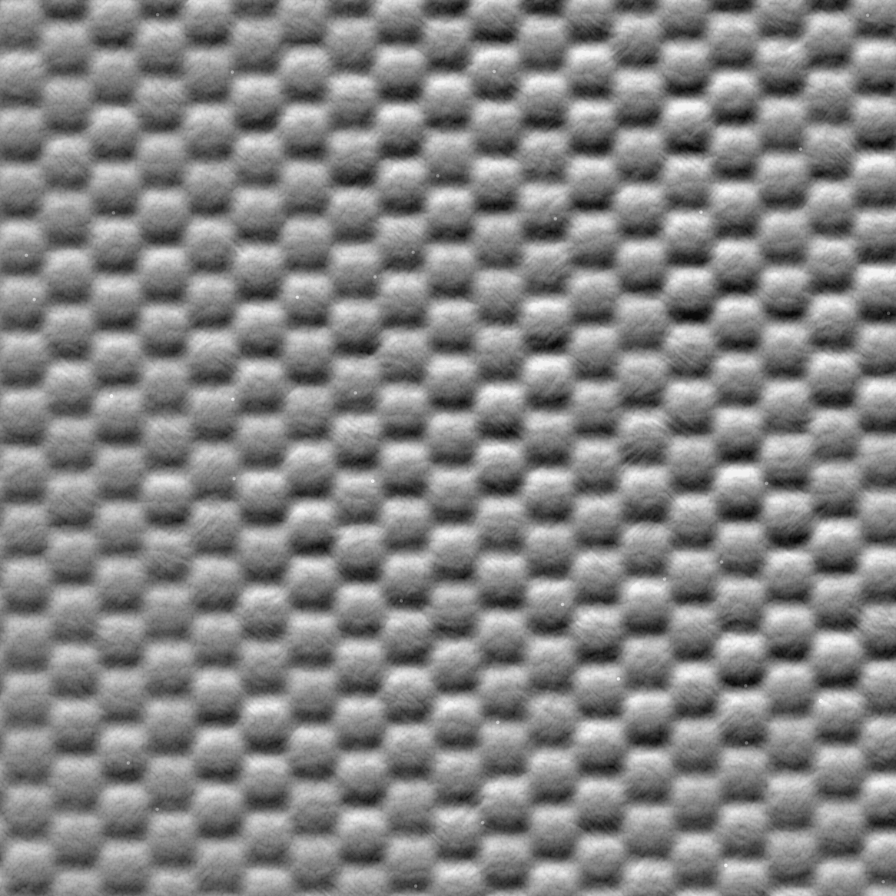
Reproduce this texture procedurally as a Shadertoy shader.

```glsl
#define ROWS 15.87          // domes down one column
#define COLUMN_STEP 0.845   // column spacing over row spacing
#define TILT 0.0137         // lattice rotation in radians
#define ORIGIN vec2(0.0195, 0.974)
#define DOME_RADIUS 0.465
#define JITTER 0.05
#define RELIEF 0.158        // shading contrast
#define WRINKLE 0.011
#define LUMP 0.045
#define GRAIN 0.09
#define BASE_GREY 0.51
#define LIGHT_DIR vec2(-0.12, 0.99)

vec2 hash2(vec2 p) {
    vec3 q = fract(vec3(p.xyx) * vec3(0.1031, 0.1030, 0.0973));
    q += dot(q, q.yzx + 33.33);
    return fract((q.xx + q.yz) * q.zy);
}

// Squared distance to the nearest scattered point
float cellular(vec2 p) {
    vec2 cell = floor(p);
    float nearest = 2.0;
    for (int j = -1; j <= 1; j++)
    for (int i = -1; i <= 1; i++) {
        vec2 id = cell + vec2(i, j);
        vec2 d = id + hash2(id + 200.0) - p;
        nearest = min(nearest, dot(d, d));
    }
    return nearest;
}

// Warped sines for the irregular creases
float wrinkles(vec2 p) {
    p += 0.16 * sin(p.yx * vec2(5.3, 4.1) + vec2(1.0, 2.7));
    float sum = 0.0, amp = 1.0;
    for (int i = 0; i < 4; i++) {
        sum += amp * sin(p.x * 9.0 + 1.7 * sin(p.y * 6.0)) * sin(p.y * 13.0 + 1.3 * sin(p.x * 5.0));
        p = mat2(0.8, 0.6, -0.6, 0.8) * p * 1.45 + 3.1;
        amp *= 0.65;
    }
    return sum;
}

// Staggered columns of rounded domes
float domes(vec2 p) {
    float height = 0.0;
    float column = floor(p.x / COLUMN_STEP + 0.5);
    for (int i = -1; i <= 1; i++) {
        float c = column + float(i);
        float stagger = 0.5 * mod(c, 2.0);
        float row = floor(p.y + stagger + 0.5);
        for (int j = -1; j <= 1; j++) {
            vec2 id = vec2(c, row + float(j));
            vec2 center = vec2(c * COLUMN_STEP, id.y - stagger);
            vec2 shift = hash2(id + 80.0) - 0.5;
            vec2 vary = hash2(id + 137.0) - 0.5;
            vec2 d = (p - center - JITTER * shift) / (DOME_RADIUS * (1.0 + 0.06 * vary.x));
            float q = dot(d, d);
            height += (1.0 + 0.28 * vary.y) * exp(-0.3 * q - 0.8 * q * q);
        }
    }
    return height;
}

float surface(vec2 p) {
    float wear = 0.75 + 0.5 * sin(p.x * 2.3 + 2.0 * sin(p.y * 1.1)) * sin(p.y * 1.9);
    return domes(p) + wear * WRINKLE * wrinkles(p) - LUMP * cellular(p * 4.7);
}

// Sparse pale dust
float specks(vec2 uv) {
    vec2 g = uv * 44.0;
    vec2 id = floor(g);
    vec2 r = hash2(id + 311.0);
    float d = length(fract(g) - 0.25 - 0.5 * r.yx);
    return step(0.983, hash2(id + 519.0).x) * (1.0 - smoothstep(0.04, 0.12, d));
}

void mainImage(out vec4 fragColor, in vec2 fragCoord) {
    vec2 uv = fragCoord / iResolution.xy;
    vec2 d = uv - ORIGIN;
    float cs = cos(TILT), sn = sin(TILT);
    vec2 p = vec2(cs * d.x + sn * d.y, cs * d.y - sn * d.x) * ROWS;

    // Slope toward the light
    vec2 e = 0.025 * LIGHT_DIR;
    float slope = (surface(p - e) - surface(p + e)) / 0.05;

    // Softer relief toward the left and bottom edges
    float contrast = RELIEF * mix(0.8, 1.08, smoothstep(0.0, 0.6, uv.x)) * mix(0.88, 1.0, smoothstep(0.0, 0.35, uv.y));
    float grey = BASE_GREY + contrast * slope;
    grey += GRAIN * (0.3 - cellular(uv * 270.0));
    grey += 0.25 * specks(uv);
    fragColor = vec4(vec3(clamp(grey, 0.04, 0.95)), 1.0);
}
```
